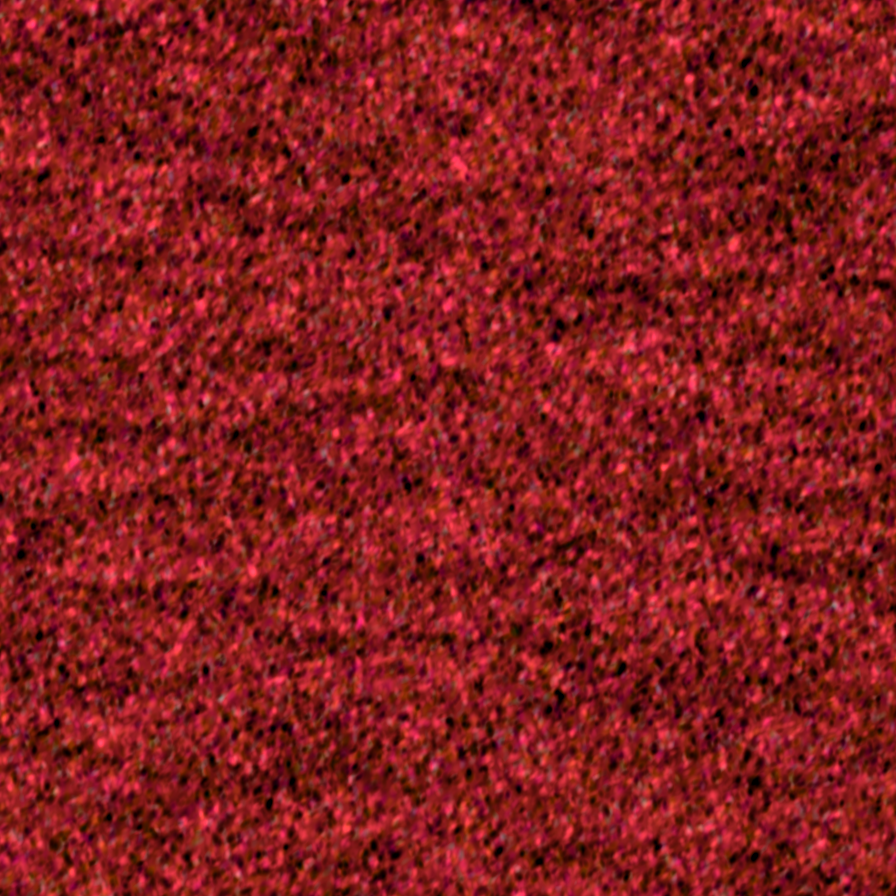
A three.js fragment shader for this texture:

```glsl
varying vec2 vUv;

vec3 hash3(vec2 p) {
  vec3 q = fract(p.xyx * vec3(0.1031, 0.1030, 0.0973));
  q += dot(q, q.yxz + 33.33);
  return fract((q.xxy + q.yzz) * q.zyx);
}

float valueNoise(vec2 p) {
  vec2 cell = floor(p);
  vec2 f = smoothstep(0.0, 1.0, fract(p));
  float low = mix(hash3(cell).x, hash3(cell + vec2(1.0, 0.0)).x, f.x);
  float high = mix(hash3(cell + vec2(0.0, 1.0)).x, hash3(cell + 1.0).x, f.x);
  return mix(low, high, f.y);
}

// Sum of scattered, leaning elliptical tufts, each lighter or darker than the mean
float tufts(vec2 p, float seed) {
  vec2 cell = floor(p);
  float sum = 0.0;
  for (int j = -1; j <= 1; j++) {
    for (int i = -1; i <= 1; i++) {
      vec2 id = cell + vec2(float(i), float(j));
      vec3 rnd = hash3(id + seed);
      vec2 d = p - id - rnd.xy;
      float lean = 0.35 + 1.5 * (fract(rnd.z * 17.3) - 0.5);
      float c = cos(lean), s = sin(lean);
      d = vec2(c * d.x - s * d.y, s * d.x + c * d.y) / vec2(0.6, 0.98);
      float body = max(0.0, 1.0 - dot(d, d));
      sum += (2.0 * rnd.z - 1.0) * body * body;
    }
  }
  return sum;
}

void main() {
  // Coarse pile, fine fibres and broken horizontal rows
  float pile = tufts(vUv * 88.0, 11.0);
  float fibre = tufts(vUv * 150.0, 237.0);
  float wave = 0.012 * valueNoise(vUv * 5.0 + 40.0);
  float row = valueNoise((vUv + vec2(0.0, wave)) * vec2(8.0, 38.0) + 71.0) - 0.5;
  float tone = 0.515 + 0.37 * pile + 0.21 * fibre + 0.25 * row;

  // Shadow to lit yarn
  vec3 shadow = vec3(0.18, 0.02, 0.0);
  vec3 yarn = vec3(0.46, 0.08, 0.07);
  vec3 lit = vec3(0.79, 0.18, 0.22);
  vec3 color = mix(shadow, yarn, (tone - 0.18) / 0.28);
  color = mix(color, mix(yarn, lit, (tone - 0.46) / 0.33), step(0.46, tone));

  // Dusty strands and small shifts between orange and pink
  float dust = max(0.0, tufts(vUv * 105.0, 503.0) - 0.1);
  float hue = tufts(vUv * 95.0, 811.0);
  color += dust * vec3(-0.04, 0.17, 0.15) * smoothstep(0.2, 0.6, tone);
  color += hue * vec3(0.0, 0.06, -0.08);

  gl_FragColor = vec4(clamp(color, 0.0, 1.0), 1.0);
}
```
